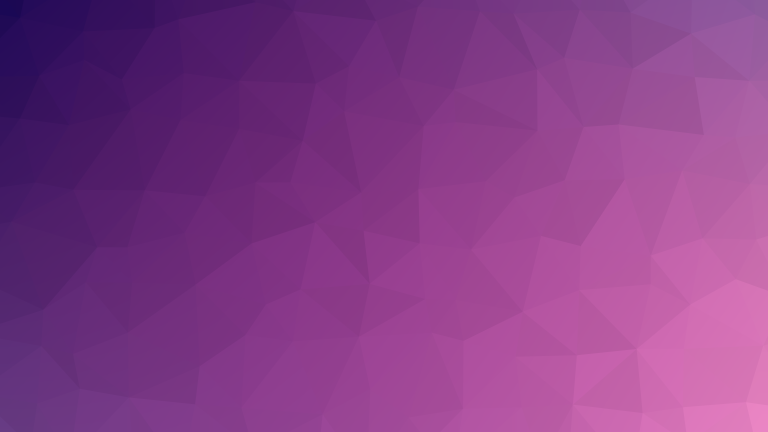
Reproduce this background procedurally as a WebGL 2 fragment shader.

```glsl
#version 300 es
precision highp float;
// Low-poly mesh of soft triangles over a navy, purple and pink gradient.

uniform vec2 u_resolution;
out vec4 outColor;

#define ROWS 7.8         // mesh cells over the canvas height
#define JITTER 0.66      // spread of each vertex within its cell
#define FLATNESS 0.62    // 0: smooth gradient, 1: one colour per facet
#define SHADE 0.055      // brightness range between facets
#define SEED 17.0

float hash(vec2 p) {
    vec3 q = fract(vec3(p.xyx + SEED) * vec3(0.1031, 0.1030, 0.0973));
    q += dot(q, q.yzx + 33.33);
    return fract((q.x + q.y) * q.z);
}

// Jittered lattice point
vec2 vertex(vec2 cell) {
    vec2 offset = vec2(hash(cell), hash(cell + 57.3)) - 0.5;
    return cell + 0.5 + JITTER * offset;
}

// Quadratic curve through three colours at t = 0, 0.5 and 1
vec3 curve(vec3 a, vec3 b, vec3 c, float t) {
    return a * (1.0 - t) * (1.0 - 2.0 * t)
         + b * 4.0 * t * (1.0 - t)
         + c * t * (2.0 * t - 1.0);
}

// Colour field over the unit canvas
vec3 gradient(vec2 uv) {
    vec3 bottom = curve(vec3(0.40, 0.23, 0.51), vec3(0.63, 0.29, 0.60),
                        vec3(0.91, 0.52, 0.76), uv.x);
    vec3 middle = curve(vec3(0.27, 0.11, 0.40), vec3(0.54, 0.22, 0.53),
                        vec3(0.77, 0.42, 0.68), uv.x);
    vec3 top = curve(vec3(0.10, 0.03, 0.33), vec3(0.39, 0.16, 0.46),
                     vec3(0.55, 0.36, 0.62), uv.x);
    return curve(bottom, middle, top, uv.y);
}

// Signed distance to the left of the line from a to b
float leftOf(vec2 p, vec2 a, vec2 b) {
    vec2 e = b - a, r = p - a;
    return (e.x * r.y - e.y * r.x) / length(e);
}

// Adds a facet's colour, weighted by its coverage of the pixel
void addFacet(inout vec4 sum, vec2 p, vec2 a, vec2 b, vec2 c,
              float id, float pixel, vec2 extent) {
    float inside = min(leftOf(p, a, b), min(leftOf(p, b, c), leftOf(p, c, a)));
    float coverage = clamp(inside / pixel + 0.5, 0.0, 1.0);
    vec2 site = mix(p, (a + b + c) / 3.0, FLATNESS);
    vec3 color = gradient(clamp(site / extent, 0.0, 1.0));
    color *= 1.0 + SHADE * (id - 0.5);
    sum += coverage * vec4(color, 1.0);
}

void main() {
    float pixel = ROWS / u_resolution.y;
    vec2 extent = u_resolution * pixel;
    vec2 p = gl_FragCoord.xy * pixel;
    vec2 home = floor(p - 0.5);
    vec4 sum = vec4(gradient(p / extent), 1.0) * 1e-4;

    // Split every nearby quad along its shorter diagonal
    for (int j = -1; j <= 1; j++) {
        for (int i = -1; i <= 1; i++) {
            vec2 cell = home + vec2(i, j);
            vec2 a = vertex(cell);
            vec2 b = vertex(cell + vec2(1.0, 0.0));
            vec2 c = vertex(cell + vec2(1.0, 1.0));
            vec2 d = vertex(cell + vec2(0.0, 1.0));
            float id1 = hash(cell + 113.7);
            float id2 = hash(cell + 211.9);
            if (distance(a, c) < distance(b, d)) {
                addFacet(sum, p, a, b, c, id1, pixel, extent);
                addFacet(sum, p, a, c, d, id2, pixel, extent);
            } else {
                addFacet(sum, p, a, b, d, id1, pixel, extent);
                addFacet(sum, p, b, c, d, id2, pixel, extent);
            }
        }
    }
    outColor = vec4(sum.rgb / sum.a, 1.0);
}
```
